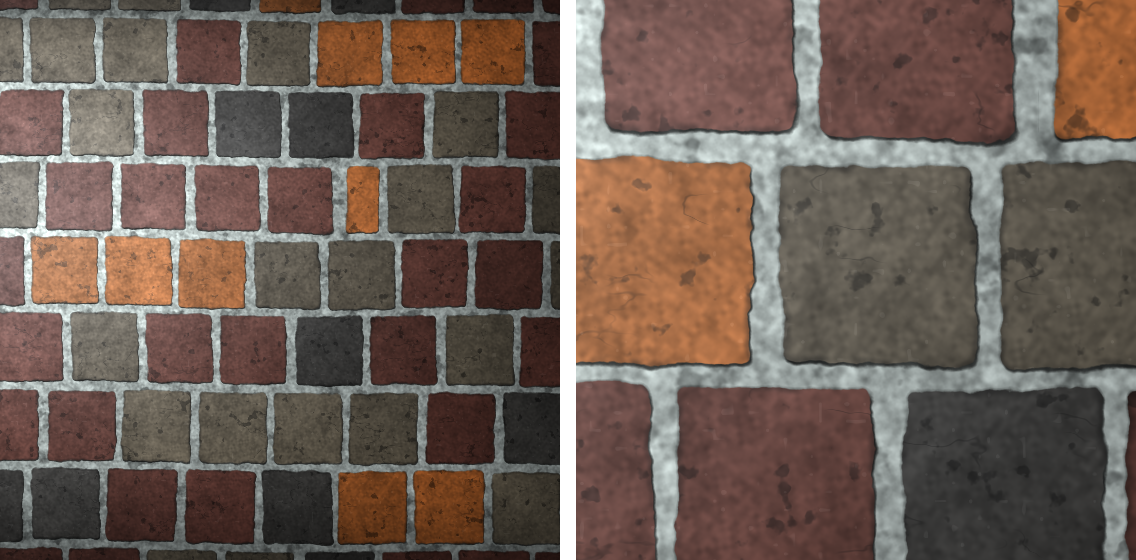
Left, the full canvas; right, a detail of the centre.
Reproduce this texture procedurally as a WebGL 2 fragment shader.

```glsl
#version 300 es
precision highp float;
uniform vec2 u_resolution;
out vec4 fragColor;

float hash(vec2 p) {
  return fract(sin(dot(p, vec2(127.1, 311.7))) * 43758.5453);
}

float noise(vec2 p) {
  vec2 i = floor(p), f = fract(p);
  f = f * f * (3.0 - 2.0 * f);
  return mix(mix(hash(i), hash(i + vec2(1, 0)), f.x),
             mix(hash(i + vec2(0, 1)), hash(i + vec2(1, 1)), f.x), f.y);
}

float fbm(vec2 p) {
  float sum = 0.0, amp = 0.5;
  for (int i = 0; i < 4; i++) {
    sum += amp * noise(p);
    p = mat2(1.6, 1.2, -1.2, 1.6) * p + 7.3;
    amp *= 0.5;
  }
  return sum / 0.9375;
}

float roundBox(vec2 p, vec2 halfSize, float radius) {
  vec2 q = abs(p) - halfSize + radius;
  return length(max(q, 0.0)) + min(max(q.x, q.y), 0.0) - radius;
}

vec3 brickColor(vec2 id, float centerX) {
  vec3 red = vec3(0.40, 0.225, 0.19);
  vec3 orange = vec3(0.74, 0.40, 0.17);
  vec3 olive = vec3(0.41, 0.375, 0.31);
  vec3 charcoal = vec3(0.25, 0.245, 0.235);
  float pick = hash(id + 3.7);
  vec3 color = pick < 0.42 ? red : pick < 0.72 ? olive : pick < 0.95 ? charcoal : orange;
  // Every third row carries a run of orange, alternating sides
  float runCenter = 0.5 + 0.25 * cos(1.0472 * (id.y - 1.0));
  float runReach = id.y > 6.0 ? 0.13 : 0.22;
  if (mod(id.y, 3.0) == 1.0 && abs(centerX - runCenter) < runReach && hash(id + 9.1) > 0.2) color = orange;
  return color * (0.88 + 0.24 * hash(id + 5.5));
}

void main() {
  vec2 p = gl_FragCoord.xy / u_resolution;
  float pixel = 1.0 / u_resolution.y;

  // Rows counted from the top, growing slightly taller downward
  float depth = 1.0 - p.y - 0.0286 - 0.008 * (p.x - 0.5) + 0.002 * sin(p.x * 9.0);
  float rowPos = (sqrt(0.01613 + 0.0048 * depth) - 0.127) / 0.0024;
  float row = floor(rowPos + 1.0);
  float height = 0.127 + 0.0024 * rowPos;
  float localY = (0.5 - fract(rowPos)) * height;

  // Columns with a different stagger in each row
  float pitch = 0.1265 + 0.0015 * row;
  float offset = 0.082 + 0.04 * cos(2.0944 * (row + 0.8));
  float x = p.x, cut = -1.0;
  if (row == 3.0 && x > 0.609) {  // one brick is cut short
    x += 0.05;
    cut = 0.659;
  }
  float col = floor((x - offset) / pitch);
  vec2 id = vec2(col, row);
  float left = max(offset + col * pitch, cut);
  float right = offset + (col + 1.0) * pitch;
  float centerX = 0.5 * (left + right);

  // Ragged brick outline
  vec2 jitter = vec2(hash(id + 1.3), hash(id + 2.9)) - 0.5;
  vec2 local = vec2(x - centerX, localY) - jitter * vec2(0.005, 0.003);
  local.x += local.y * 0.06 * (hash(id + 6.2) - 0.5);
  vec2 halfSize = 0.5 * vec2(right - left, height) - 0.0068 - 0.002 * hash(id + 4.4);
  float wobble = (fbm(p * 38.0) - 0.5) * 0.007 + (fbm(p * 130.0) - 0.5) * 0.003;
  float dist = roundBox(local, halfSize, 0.006) + wobble;
  float shadowDist = roundBox(local + vec2(-0.001, 0.002), halfSize, 0.006) + wobble;
  float brick = 1.0 - smoothstep(-pixel, pixel, dist);

  // Cool light from the left, falling off to the right and the corners
  vec2 fromLight = p - vec2(0.0, 0.62);
  float glow = exp(-dot(fromLight * fromLight, vec2(3.4, 7.0)));
  float light = 0.63 + 0.55 * glow;
  light *= 1.0 - 0.35 * smoothstep(0.93, 1.0, p.y);
  light *= 0.68 + 0.32 * smoothstep(-0.02, 0.16, p.y);
  light *= 1.0 - 0.2 * smoothstep(0.75, 1.0, p.x);

  // Brick face: mottling, grain, pits and fine cracks
  float mottle = fbm(p * 22.0 + id * 3.1);
  float grain = noise(mat2(0.8, 0.6, -0.6, 0.8) * p * 270.0) - 0.5;
  float rough = fbm(p * 95.0);
  vec3 face = brickColor(id, centerX);
  face *= 0.66 + 0.40 * mottle + 0.28 * rough + 0.26 * grain;
  face *= 1.0 - 0.4 * smoothstep(0.68, 0.78, fbm(p * 70.0 + 20.0));
  float crack = abs(fbm(p * vec2(24.0, 46.0) + id * 5.0) - 0.5);
  float crackMask = smoothstep(0.55, 0.75, noise(p * 30.0 + 11.0));
  face *= 1.0 - 0.25 * crackMask * (1.0 - smoothstep(0.0, 0.025, crack));
  face *= 1.0 - 0.35 * smoothstep(-0.005, 0.0, dist) * smoothstep(0.4, 0.6, fbm(p * 45.0));
  face += 0.06 * smoothstep(0.88, 0.95, noise(p * 190.0 + 4.0));
  vec3 haze = vec3(0.71, 0.73, 0.76) * (0.7 + 0.3 * mottle + 0.3 * rough + 0.15 * grain);
  face = mix(face * light, haze, 0.42 * glow);

  // Rough mortar with a dark gap below and beside each brick
  vec3 mortar = vec3(0.78, 0.825, 0.815) * (0.68 + 0.6 * rough + 0.26 * grain) * light;
  mortar *= 1.0 - 0.3 * smoothstep(0.6, 0.75, fbm(p * 50.0 + 31.0));
  float shadow = 1.0 - smoothstep(-0.001, 0.0012, shadowDist);
  mortar *= 1.0 - shadow * (0.4 + 0.45 * fbm(p * 32.0));
  mortar *= 0.75 + 0.25 * smoothstep(0.0, 0.002, dist);

  fragColor = vec4(mix(mortar, face, brick), 1.0);
}
```
